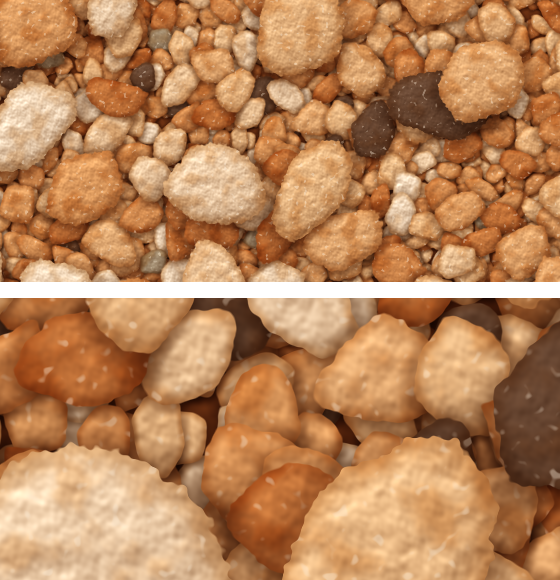
Top, the full canvas; bottom, a detail of the centre.
Reproduce this texture procedurally as a Shadertoy shader.

```glsl
// Coarse amber sand: piled, angular, translucent quartz grains in warm light.

const vec2 LIGHT = vec2(-0.4, 0.9);

vec2 hash2(vec2 p) {
    vec3 q = fract(p.xyx * vec3(0.1031, 0.1030, 0.0973));
    q += dot(q, q.yzx + 33.33);
    return fract((q.xx + q.yz) * q.zy);
}

mat2 rotation(float a) {
    return mat2(cos(a), -sin(a), sin(a), cos(a));
}

float cornerSlope(vec2 cell, vec2 corner, vec2 f) {
    return dot(hash2(cell + corner) * 2.0 - 1.0, f - corner);
}

float gradientNoise(vec2 p) {
    vec2 i = floor(p), f = p - i;
    vec2 u = f * f * f * (f * (f * 6.0 - 15.0) + 10.0);
    float low = mix(cornerSlope(i, vec2(0, 0), f), cornerSlope(i, vec2(1, 0), f), u.x);
    float high = mix(cornerSlope(i, vec2(0, 1), f), cornerSlope(i, vec2(1, 1), f), u.x);
    return mix(low, high, u.y);
}

float roughness(vec2 p) {
    float sum = 0.0, amp = 0.6;
    for (int i = 0; i < 3; i++) {
        sum += amp * gradientNoise(p);
        p = rotation(0.7) * p * 2.1 + 7.3;
        amp *= 0.55;
    }
    return sum;
}

// Rounded polygon: x is 1 on the outline, yz is the direction of the nearest side
vec3 stone(vec2 p, vec2 seed) {
    float sum = 0.0;
    vec2 facing = vec2(0.0);
    for (int i = 0; i < 7; i++) {
        vec2 r = hash2(seed + float(i) * 3.7);
        float a = (float(i) + 0.7 * (r.x - 0.5)) * 6.2832 / 7.0;
        vec2 side = vec2(cos(a), sin(a));
        float w = exp(9.0 * dot(p, side) / mix(0.78, 1.08, r.y));
        sum += w;
        facing += w * side;
    }
    return vec3(log(sum) / 9.0, facing / sum);
}

// Rust through amber and peach to clear cream, with a few grey or dark grains
vec3 mineral(float tone, float rarity) {
    vec3 c = mix(vec3(0.74, 0.43, 0.21), vec3(0.84, 0.58, 0.35), smoothstep(0.0, 0.4, tone));
    c = mix(c, vec3(0.88, 0.69, 0.49), smoothstep(0.4, 0.7, tone));
    c = mix(c, vec3(0.90, 0.79, 0.67), smoothstep(0.75, 0.95, tone));
    c = mix(c, vec3(0.62, 0.53, 0.42), step(0.965, rarity));
    return mix(c, vec3(0.40, 0.27, 0.19), step(0.988, rarity));
}

// Surface colour of one grain
vec3 grainSurface(vec2 uv, vec2 seed, float edge, float facet, float tone, float rarity) {
    vec2 x = uv * 26.0 + seed * 5.3;
    float rough = roughness(x);
    float relief = rough - roughness(x + LIGHT * 0.2);
    vec3 c = mineral(tone, rarity);

    // Iron stain, warm rim and lit facets
    float stain = smoothstep(-0.05, 0.35, gradientNoise(x * 0.6 + 3.1) + 0.5 * rough);
    c *= mix(vec3(1.0), vec3(0.88, 0.76, 0.61), stain * (1.2 - 0.6 * tone));
    c *= mix(vec3(1.0), vec3(0.84, 0.73, 0.60), smoothstep(0.72, 1.0, edge));
    float shade = 1.02 + 0.20 * facet * smoothstep(0.35, 0.95, edge) + 0.65 * relief;
    c *= pow(vec3(max(shade, 0.2)), vec3(0.75, 1.0, 1.25));

    // Small wet-looking glints
    float glint = smoothstep(0.22, 0.5, gradientNoise(x * 2.6) + 0.6 * relief);
    return mix(c, vec3(0.97, 0.91, 0.83), 0.4 * glint);
}

// Lays one scatter of grains over the colour below
void scatter(inout vec3 col, vec2 uv, float size, float cover, float paleness, float id) {
    mat2 turn = rotation(id * 1.3 + 0.4);
    vec2 q = turn * uv / size + id * 17.0;
    vec2 home = floor(q);
    for (int j = -1; j <= 1; j++)
    for (int i = -1; i <= 1; i++) {
        vec2 cell = home + vec2(i, j);
        vec2 seed = cell + id * 61.0;
        vec2 kind = hash2(seed + 11.3);
        if (kind.x > cover) continue;

        vec2 form = hash2(seed + 23.9), look = hash2(seed + 41.7);
        vec2 center = cell + 0.5 + 0.5 * (hash2(seed) - 0.5);
        float radius = mix(0.46, 0.68, form.x);
        mat2 spin = rotation(6.2832 * form.y);
        float stretch = mix(1.0, 1.3, kind.y);
        vec2 p = spin * (q - center) / radius * vec2(1.0 / stretch, stretch);

        vec3 s = stone(p, seed);
        float edge = s.x + 0.09 * gradientNoise(uv * 38.0 + seed) + 0.05 * gradientNoise(uv * 85.0);
        if (edge > 1.45) continue;
        float facet = dot(s.yz, spin * turn * LIGHT);

        // Contact shadow, deeper on the side away from the light
        float shadow = smoothstep(1.4, 0.95, edge) * (0.5 - 0.25 * facet);
        col *= mix(vec3(1.0), vec3(0.46, 0.32, 0.20), shadow);

        float soft = 1.1 / (iResolution.y * size * radius);
        float mask = 1.0 - smoothstep(1.0 - soft, 1.0 + soft, edge);
        if (mask > 0.0) {
            float tone = pow(look.x, paleness);
            col = mix(col, grainSurface(uv, seed, edge, facet, tone, look.y), mask);
        }
    }
}

void mainImage(out vec4 fragColor, in vec2 fragCoord) {
    vec2 uv = fragCoord / iResolution.y;
    vec3 col = vec3(0.42, 0.19, 0.07);

    // Fine grains at the bottom, large clear ones on top
    scatter(col, uv, 0.070, 1.00, 1.2, 1.0);
    scatter(col, uv, 0.082, 0.95, 1.1, 2.0);
    scatter(col, uv, 0.105, 0.70, 1.0, 3.0);
    scatter(col, uv, 0.145, 0.36, 0.9, 4.0);
    scatter(col, uv, 0.250, 0.24, 0.5, 5.0);

    fragColor = vec4(clamp(col, 0.0, 1.0), 1.0);
}
```
